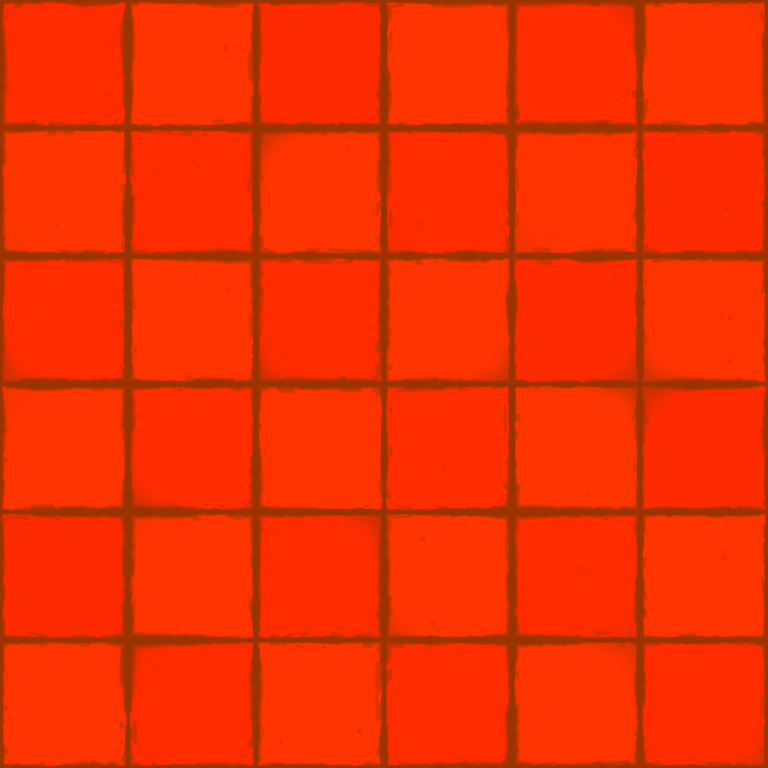
Give the GLSL for this texture, as a Shadertoy shader.

```glsl
// Square red-orange tiles in a checker of two tones, with worn brown grout.
#define TILES 6.0
#define GROUT_HALF 0.017
#define FADE_MIN 0.014
#define FADE_MAX 0.060
#define CHIP_STRENGTH 0.42
#define STAIN_STRENGTH 0.65
#define SPOT_STRENGTH 0.32
#define SPOT_RADIUS 0.026
#define GROUT_COLOR vec3(0.60, 0.20, 0.0)
#define TILE_LIGHT vec3(1.0, 0.205, 0.0)
#define TILE_DARK vec3(1.0, 0.172, 0.0)

float hash(vec2 p) {
    vec3 q = fract(vec3(p.xyx) * 0.1031);
    q += dot(q, q.yzx + 33.33);
    return fract((q.x + q.y) * q.z);
}

// Value noise with a whole number of cells per tile; wraps at the canvas edge.
float noise(vec2 p, float cells, float seed) {
    p *= cells;
    vec2 i = floor(p), f = fract(p);
    f = f * f * (3.0 - 2.0 * f);
    float period = TILES * cells;
    vec2 a = mod(i, period) + seed, b = mod(i + 1.0, period) + seed;
    return mix(mix(hash(a), hash(vec2(b.x, a.y)), f.x),
               mix(hash(vec2(a.x, b.y)), hash(b), f.x), f.y);
}

// Grout with a wandering width and a soft, ragged border.
float groutMask(vec2 p, float edge, float pixel) {
    float halfWidth = GROUT_HALF + 0.014 * (noise(p, 5.0, 11.0) - 0.5);
    float spread = noise(p, 3.0, 37.0);
    float fade = mix(FADE_MIN, FADE_MAX, spread * spread);
    float ragged = edge + 0.014 * (noise(p, 22.0, 53.0) - 0.5);
    return 1.0 - smoothstep(halfWidth - 0.5 * pixel, halfWidth + fade + 0.5 * pixel, ragged);
}

// Small bites along the rim of each tile.
float chipMask(vec2 p, float edge) {
    float reach = 0.035 + 0.04 * noise(p, 4.0, 71.0);
    float rim = 1.0 - smoothstep(reach - 0.012, reach + 0.008, edge);
    return rim * smoothstep(0.56, 0.68, noise(p, 15.0, 89.0));
}

// Dirt gathered in one random corner, bounded by a rounded curve.
float stainMask(vec2 p, vec2 f, vec2 id) {
    vec2 corner = step(0.5, vec2(hash(id + 101.0), hash(id + 131.0)));
    vec2 a = pow(1.0 - abs(f - corner), vec2(5.0));
    float reach = pow(a.x + a.y, 0.2) + 0.05 * (noise(p, 6.0, 149.0) - 0.5);
    float amount = pow(hash(id + 167.0), 2.0);
    return amount * smoothstep(0.92, 1.13, reach);
}

// Up to two faint pits per tile.
float spotMask(vec2 f, vec2 id, float pixel) {
    float mask = 0.0;
    for (float k = 0.0; k < 2.0; k++) {
        vec2 seed = id + 191.0 + 23.0 * k;
        vec2 center = 0.12 + 0.76 * vec2(hash(seed), hash(seed + 7.0));
        float radius = SPOT_RADIUS * mix(0.6, 1.1, hash(seed + 13.0));
        float present = step(0.45, hash(seed + 17.0));
        float shape = 1.0 - smoothstep(radius * 0.4, radius + pixel, length(f - center));
        mask = max(mask, present * shape * mix(0.3, 1.0, hash(seed + 19.0)));
    }
    return mask;
}

void mainImage(out vec4 fragColor, in vec2 fragCoord) {
    vec2 p = fragCoord / iResolution.xy * TILES;
    vec2 id = floor(p), f = fract(p);
    float pixel = TILES / min(iResolution.x, iResolution.y);
    vec2 border = min(f, 1.0 - f);
    float edge = min(border.x, border.y);

    // Checker tones with a slight shift per tile.
    vec3 color = mix(TILE_LIGHT, TILE_DARK, mod(id.x + id.y, 2.0));
    color.g += 0.008 * (hash(id + 211.0) - 0.5);

    // Layers of wear, all tinted toward the grout.
    float wear = STAIN_STRENGTH * stainMask(p, f, id);
    wear = max(wear, SPOT_STRENGTH * spotMask(f, id, pixel));
    wear = max(wear, CHIP_STRENGTH * chipMask(p, edge));
    float grout = groutMask(p, edge, pixel);
    wear = 1.0 - (1.0 - wear) * (1.0 - grout);

    fragColor = vec4(mix(color, GROUT_COLOR, wear), 1.0);
}
```
